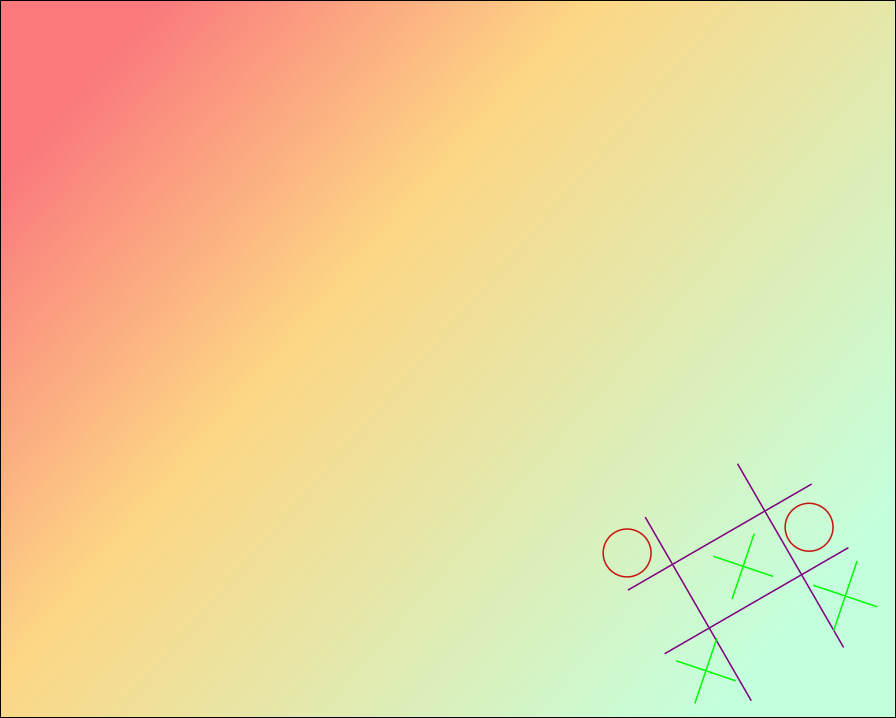
Give the GLSL for this background, as a WebGL 1 fragment shader.

```glsl
precision highp float;
// A diagonal three-stop gradient from coral through yellow to mint, framed by
// a hairline border, with a tilted noughts-and-crosses game at lower right.
// Strokes are distance functions; lengths are fractions of the canvas width.

uniform vec2 u_resolution;

#define GRADIENT_STOPS vec3(0.176, 0.659, 1.484)
#define GRADIENT_SLOPE 0.87
#define BORDER_WIDTH 0.0011
#define STROKE_WIDTH 0.0017
#define GRID_CENTER vec2(0.8226, 0.1657)
#define GRID_SPACING vec2(0.0595, 0.0410)
#define GRID_REACH 0.1176
#define GRID_ANGLE 0.5236
#define CROSS_ANGLE -0.325
#define CROSS_ARMS vec2(0.0344, 0.0377)
#define RING_RADIUS 0.0267

const vec3 CORAL = vec3(0.98, 0.475, 0.49);
const vec3 YELLOW = vec3(0.99, 0.84, 0.52);
const vec3 MINT = vec3(0.77, 1.0, 0.865);
const vec3 PURPLE = vec3(0.5, 0.0, 0.5);
const vec3 GREEN = vec3(0.0, 1.0, 0.0);
const vec3 RED = vec3(0.78, 0.08, 0.06);

// Coordinates of p in a frame turned counterclockwise by the angle.
vec2 toFrame(vec2 p, float angle) {
  float c = cos(angle), s = sin(angle);
  return vec2(c * p.x + s * p.y, c * p.y - s * p.x);
}

// Distance to a segment along x, centred on the origin.
float segmentX(vec2 p, float reach) {
  return length(vec2(max(abs(p.x) - reach, 0.0), p.y));
}

// Two mirrored pairs of bars, slightly shifted along their length.
float gridDistance(vec2 p) {
  vec2 q = toFrame(p - GRID_CENTER, GRID_ANGLE);
  vec2 side = abs(q) - GRID_SPACING;
  float rows = segmentX(vec2(q.x - 0.0014, side.y), GRID_REACH);
  float columns = segmentX(vec2(q.y + 0.0164, side.x), GRID_REACH);
  return min(rows, columns);
}

float crossDistance(vec2 p, vec2 center, float size) {
  vec2 q = toFrame(p - center, CROSS_ANGLE);
  vec2 arms = CROSS_ARMS * size;
  return min(segmentX(q, arms.x), segmentX(q.yx, arms.y));
}

float ringDistance(vec2 p, vec2 center) {
  return abs(length(p - center) - RING_RADIUS);
}

// Pixel coverage of a thin stroke at distance d from its centre line.
float stroke(float d, float pixel) {
  float halfWidth = 0.5 * STROKE_WIDTH;
  vec2 edges = vec2(halfWidth, -halfWidth) - d;
  vec2 cover = clamp(edges / pixel + 0.5, 0.0, 1.0);
  return cover.x - cover.y;
}

vec3 gradient(vec2 p, float top) {
  float s = p.x + GRADIENT_SLOPE * (top - p.y);
  vec3 stops = GRADIENT_STOPS;
  float warm = clamp((s - stops.x) / (stops.y - stops.x), 0.0, 1.0);
  float cool = clamp((s - stops.y) / (stops.z - stops.y), 0.0, 1.0);
  return mix(mix(CORAL, YELLOW, warm), MINT, cool);
}

void main() {
  float pixel = 1.0 / u_resolution.x;
  vec2 p = gl_FragCoord.xy * pixel;
  vec2 size = u_resolution * pixel;
  vec3 color = gradient(p, size.y);

  // Game board and marks
  float crosses = crossDistance(p, vec2(0.8294, 0.1693), 1.0);
  crosses = min(crosses, crossDistance(p, vec2(0.9434, 0.1361), 1.075));
  crosses = min(crosses, crossDistance(p, vec2(0.7878, 0.0527), 1.0));
  float rings = min(ringDistance(p, vec2(0.6999, 0.1842)),
                    ringDistance(p, vec2(0.9030, 0.2129)));
  color = mix(color, PURPLE, stroke(gridDistance(p), pixel));
  color = mix(color, GREEN, stroke(crosses, pixel));
  color = mix(color, RED, stroke(rings, pixel));

  // Border
  vec2 inset = min(p, size - p);
  float edge = min(inset.x, inset.y);
  color *= 1.0 - clamp((BORDER_WIDTH - edge) / pixel + 0.5, 0.0, 1.0);

  gl_FragColor = vec4(color, 1.0);
}
```
